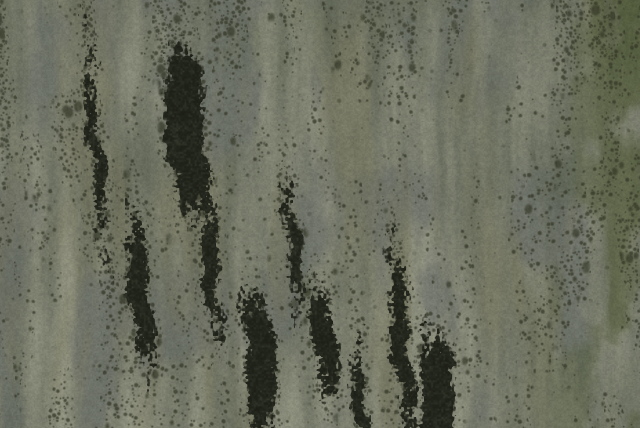
Give the GLSL for this texture, as a WebGL 2 fragment shader.

```glsl
#version 300 es
precision highp float;
uniform vec2 u_resolution;
out vec4 fragColor;

const vec3 PALE = vec3(0.565, 0.572, 0.502);
const vec3 WEATHERED = vec3(0.375, 0.395, 0.335);
const vec3 COOL_GREY = vec3(0.405, 0.425, 0.405);
const vec3 OCHRE = vec3(0.46, 0.455, 0.355);
const vec3 MOSS = vec3(0.29, 0.33, 0.19);
const vec3 SPECK = vec3(0.20, 0.215, 0.15);
const vec3 CRUST_DARK = vec3(0.115, 0.125, 0.09);
const vec3 CRUST_LIGHT = vec3(0.20, 0.215, 0.17);
const int PATCHES = 10;
const float EDGE = 0.013;        // width of the ragged patch border
const float FINE_CELL = 0.0095;  // spacing of small specks
const float COARSE_CELL = 0.021; // spacing of large specks
const float GRAIN = 0.085;

vec2 hash2(vec2 p) {
  vec3 q = fract(p.xyx * vec3(0.1031, 0.1030, 0.0973));
  q += dot(q, q.yzx + 33.33);
  return fract((q.xx + q.yz) * q.zy);
}

float noise(vec2 p) {
  vec2 i = floor(p), f = fract(p);
  f = f * f * (3.0 - 2.0 * f);
  return mix(mix(hash2(i).x, hash2(i + vec2(1, 0)).x, f.x),
             mix(hash2(i + vec2(0, 1)).x, hash2(i + 1.0).x, f.x), f.y);
}

float fbm(vec2 p) {
  float sum = 0.0, amp = 0.533;
  for (int i = 0; i < 4; i++) {
    sum += amp * noise(p);
    p = p * 2.03 + 17.3;
    amp *= 0.5;
  }
  return sum;
}

// Cellular dots; density is the share of cells that hold one
float specks(vec2 p, float cell, float density) {
  vec2 g = p / cell, base = floor(g);
  float soft = 0.12 + 0.7 / (u_resolution.y * cell);
  float cover = 0.0;
  for (int y = -1; y <= 1; y++)
    for (int x = -1; x <= 1; x++) {
      vec2 id = base + vec2(x, y);
      vec2 jitter = hash2(id), kind = hash2(id + 71.7);
      float radius = mix(0.16, 0.52, kind.y * kind.y);
      float present = smoothstep(0.0, 0.08, density - kind.x);
      float d = length(g - id - jitter);
      cover = max(cover, present * (1.0 - smoothstep(radius - soft, radius + soft, d)));
    }
  return cover;
}

// Tall leaning crusts: positive inside, in units of the ragged border
float crustField(vec2 p) {
  float field = -9.0;
  for (int i = 0; i < PATCHES; i++) {
    float n = float(i), along = n / float(PATCHES - 1);
    vec2 h = hash2(vec2(n, 5.0));
    float height = mix(0.05, 0.85, fract(n * 0.618 + 0.75)) * mix(1.0, 0.25, along);
    vec2 q = p - vec2(0.24 + 0.8 * along + 0.04 * (h.x - 0.5), height);
    float size = fract(n * 0.414 + 0.15);
    float halfWidth = mix(0.013, 0.047, size * size);
    float halfLength = mix(0.13, 0.21, h.y);
    q.x += 0.09 * q.y + 0.007 * sin(q.y * 23.0 + n) + 0.004 * sin(q.y * 51.0 + n * 2.0);
    vec2 e = abs(q) / vec2(halfWidth, halfLength);
    float d = pow(pow(e.x, 2.5) + pow(e.y, 2.5), 0.4);
    field = max(field, (1.0 - d) * halfWidth / EDGE);
  }
  return field;
}

void main() {
  vec2 p = gl_FragCoord.xy / u_resolution.y;
  float aspect = u_resolution.x / u_resolution.y;
  float across = p.x / aspect;
  vec2 w = p + vec2(0.006 * sin(p.y * 7.0 + p.x * 9.0) + 0.003 * sin(p.y * 19.0), 0.0);

  // Stone: run-down streaks, blotches and faint ridges
  float streak = fbm(w * vec2(26.0, 2.2));
  float blotch = fbm(p * vec2(7.0, 3.5) + 40.0);
  float ridge = sin(w.x * 83.0 + 3.0 * blotch) + 0.6 * sin(w.x * 147.0 + 5.0 * streak);
  float leftShade = 1.0 - smoothstep(0.0, 0.3, across);
  float topShade = smoothstep(0.72, 1.0, p.y);
  float rightShade = smoothstep(0.78, 1.0, across);
  float wear = 0.40 + 1.0 * (streak - 0.5) + 0.9 * (blotch - 0.5) - 0.035 * ridge;
  wear += 0.17 * leftShade + 0.16 * topShade + 0.15 * rightShade;
  vec3 color = mix(PALE, WEATHERED, clamp(wear, 0.0, 1.0));
  color = mix(color, COOL_GREY, 0.65 * smoothstep(0.5, 0.72, fbm(p * vec2(9.0, 4.0) + 9.0)));
  color = mix(color, OCHRE, 0.4 * smoothstep(0.5, 0.75, fbm(w * vec2(12.0, 2.5) + 63.0)));

  // Moss tint near the right side
  float mossy = smoothstep(0.45, 0.72, fbm(p * vec2(11.0, 7.0) + 87.0));
  color = mix(color, MOSS, mossy * (0.12 * topShade + 0.6 * rightShade));

  // Specks gather in streaks, along the borders and around crusts
  float crust = crustField(p);
  float halo = smoothstep(-2.2, 0.3, crust);
  float dirt = smoothstep(0.42, 0.75, fbm(w * vec2(19.0, 4.5) + 120.0));
  float border = 0.35 + 0.45 * leftShade + 0.5 * topShade + 0.5 * rightShade;
  float density = 0.05 + 0.85 * dirt * border + 0.45 * halo;
  float small = specks(w, FINE_CELL, density);
  float large = specks(p * vec2(1.0, 0.8) + 3.0, COARSE_CELL, 0.015 + 0.3 * dirt * border + 0.12 * halo);
  color = mix(color, SPECK, max(0.72 * small, 0.7 * large));

  // Crust with a crumbling edge
  float crumble = 1.6 * (fbm(p * vec2(75.0, 32.0)) - 0.5) + 1.3 * (noise(p * 170.0) - 0.5);
  float cover = smoothstep(-0.25, 0.3, crust + crumble);
  float pits = noise(p * 210.0 + 11.0) * 0.7 + 0.3 * noise(p * 90.0);
  color = mix(color, mix(CRUST_DARK, CRUST_LIGHT, pits * pits), cover);

  // Fine grain
  float grain = 0.6 * noise(p * 310.0) + 0.4 * noise(p * 140.0 + 5.0) - 0.5;
  color *= 1.0 + GRAIN * 2.0 * grain;
  fragColor = vec4(color, 1.0);
}
```
